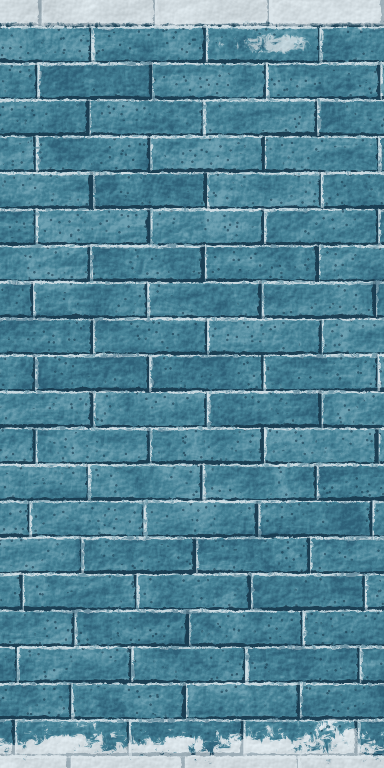
Write a Shadertoy shader that draws this texture.

```glsl
// Painted brick wall: 21 courses of running bond in weathered teal, with
// chalky mortar, dark joint shadows and bare white courses at top and bottom.
// Signed joint distances give the seams; cellular noise gives the rough relief.

const float COURSE = 0.0475;   // course height, in canvas heights
const float BRICK = 0.1487;    // brick length
const float TOP_JOINT = 0.034; // depth of the first joint below the top

const vec3 NAVY  = vec3(0.09, 0.22, 0.30);
const vec3 DEEP  = vec3(0.20, 0.41, 0.50);
const vec3 TEAL  = vec3(0.27, 0.51, 0.59);
const vec3 PALE  = vec3(0.40, 0.61, 0.68);
const vec3 CHALK = vec3(0.82, 0.86, 0.88);

float hash(vec2 p) {
    p = fract(p * vec2(0.1731, 0.2317) + 0.37);
    p += dot(p, p.yx + 23.45);
    return fract((p.x + p.y) * p.x * 17.3);
}

// Distance to the nearest scattered point
float cellular(vec2 p) {
    vec2 cell = floor(p), f = p - cell;
    float nearest = 2.0;
    for (int y = -1; y <= 1; y++)
    for (int x = -1; x <= 1; x++) {
        vec2 o = vec2(x, y), c = cell + o;
        vec2 d = o + vec2(hash(c), hash(c + 57.3)) - f;
        nearest = min(nearest, dot(d, d));
    }
    return sqrt(nearest);
}

// Layered, turned and warped sines, roughly -0.8 to 0.8
float ripples(vec2 p) {
    float sum = 0.0, amp = 0.5;
    for (int i = 0; i < 5; i++) {
        p = mat2(1.36, 1.02, -1.02, 1.36) * p + 1.3;
        p += 0.6 * sin(p.yx * 1.3);
        sum += amp * sin(p.x) * sin(p.y);
        amp *= 0.7;
    }
    return sum;
}

// Height of the rough paint
float grain(vec2 p) {
    return -0.6 * cellular(p * vec2(85.0, 100.0)) - 0.4 * cellular(p * 190.0 + 7.0);
}

// Where the first upright joint of a course lies
float courseShift(float row) {
    float drift = 0.128 - 0.0016 * row + 0.0065 * cos((row - 10.0) * 0.35);
    return drift - 0.0743 * mod(row, 2.0) + 0.008 * (hash(vec2(row, 4.0)) - 0.5);
}

float band(float d, float centre, float halfWidth, float soft) {
    return 1.0 - smoothstep(halfWidth - soft, halfWidth + soft, abs(d - centre));
}

// x: shadow beside a joint, y: chalky mortar; depth trades one for the other
vec2 seam(float d, float depth, float rough, float soft) {
    float shadow = band(d, -0.0016, mix(0.0006, 0.0027, depth) + 0.0012 * rough, soft);
    float mortar = band(d, 0.0016, mix(0.0023, 0.0009, depth) - 0.0018 * rough, soft);
    return vec2(shadow, mortar);
}

void mainImage(out vec4 fragColor, in vec2 fragCoord) {
    vec2 p = fragCoord / iResolution.y;
    float soft = max(0.0008, 0.6 / iResolution.y);

    // Brick layout with slightly wavering edges
    float rough = ripples(p * 120.0);
    float mottle = ripples(p * vec2(22.0, 34.0) + 3.0);
    vec2 w = p + 0.0012 * vec2(rough, ripples(p * 70.0 + 9.0));
    float course = (1.0 - w.y - TOP_JOINT) / COURSE;
    float row = floor(course);
    float along = (w.x - courseShift(row)) / BRICK;
    float tone = hash(vec2(floor(along), row)) - 0.5;

    // Joints: bed joints vary along their length, upright ones one by one
    float bed = round(course), upright = round(along);
    float bedDepth = 0.5 + 0.35 * sin(p.x * 17.0 + bed * 2.4) + 0.4 * mottle;
    float uprightDepth = hash(vec2(upright + 31.0, row + 5.0));
    vec2 bedSeam = seam((course - bed) * COURSE, clamp(bedDepth, 0.0, 1.0), rough, soft);
    vec2 uprightSeam = seam((along - upright) * BRICK, uprightDepth, rough, soft);
    vec2 joint = max(bedSeam, uprightSeam);

    // Relief lit from the upper left, and scattered pits
    vec2 toLight = vec2(-0.0008, 0.0012);
    float relief = grain(p - toLight) - grain(p + toLight);
    float pits = smoothstep(0.17, 0.07, cellular(p * 75.0)) * smoothstep(0.0, 0.35, mottle + 0.1);

    // Teal paint
    float shade = 0.5 * tone + 0.65 * mottle + 0.35 * rough + 1.1 * relief;
    vec3 colour = mix(TEAL, DEEP, clamp(-1.6 * shade, 0.0, 1.3));
    colour = mix(colour, PALE, clamp(1.5 * shade, 0.0, 1.2));
    colour = mix(colour, NAVY, 0.6 * pits);

    // Bare white courses, ragged lower edge and one scuffed brick
    float wear = 0.5 * mottle + 0.45 * rough;
    float bare = smoothstep(0.08, -0.08, course + 0.1 * rough);
    bare = max(bare, smoothstep(19.4, 19.75, course + wear + 0.3 * tone));
    vec2 scuff = (p - vec2(0.35, 0.942)) / vec2(0.065, 0.013);
    bare = max(bare, 0.8 * smoothstep(0.2, 0.8, 1.0 - dot(scuff, scuff) + 1.3 * wear));
    vec3 white = CHALK + 0.05 * mottle + 0.1 * relief;
    colour = mix(colour, white, bare);

    // Mortar and shadow, fainter on the white courses
    float flakes = smoothstep(-0.5, 0.3, rough + 0.5 * mottle + 0.2);
    colour = mix(colour, CHALK + 0.04, joint.y * mix(0.35, 0.9, flakes));
    colour = mix(colour, NAVY, joint.x * (1.0 - 0.6 * joint.y) * mix(0.92, 0.3, bare));

    fragColor = vec4(clamp(colour, 0.0, 1.0), 1.0);
}
```
